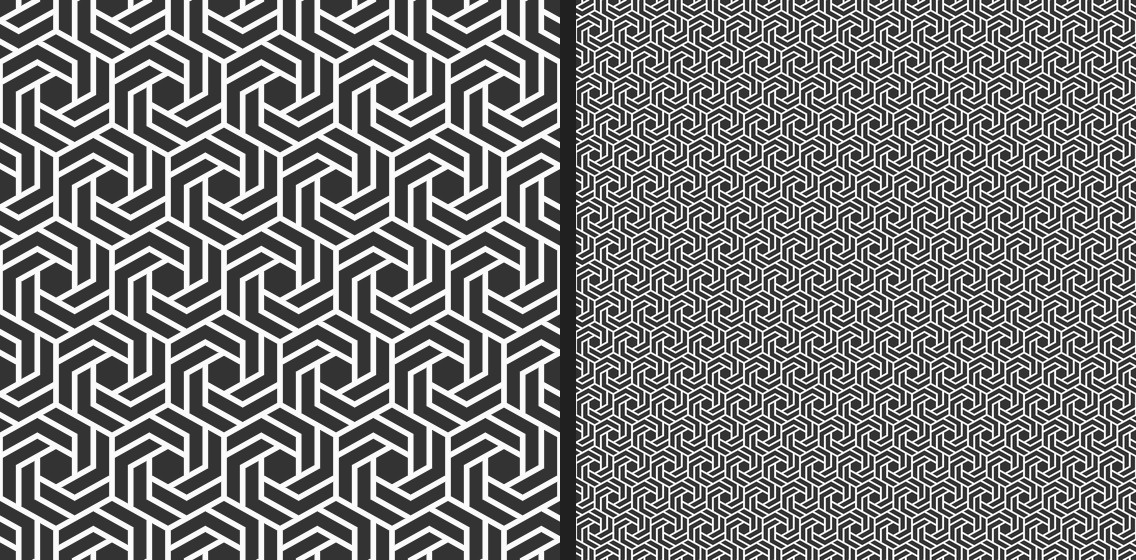
Left: one tile. Right: repeated 3 by 3.
This pattern is drawn by a WebGL 2 fragment shader. Its source:

```glsl
#version 300 es
precision highp float;

#define COLUMNS 5.0
#define ROW_PAIRS 3.0
#define LINE_WIDTH 0.305
#define EDGE_SOFTNESS 0.65
#define INK vec3(0.20)
#define PAPER vec3(0.98)

uniform vec2 u_resolution;
out vec4 fragColor;

const float SQRT3 = 1.7320508;
// Cell size in strip widths: the hexagon has an apothem of three strips.
const vec2 CELL = vec2(6.0, 6.0 * SQRT3);

// Offset from the nearest centre of a hexagonal lattice.
vec2 hexLocal(vec2 p) {
    vec2 a = mod(p, CELL) - 0.5 * CELL;
    vec2 b = mod(p + 0.5 * CELL, CELL) - 0.5 * CELL;
    return dot(a, a) < dot(b, b) ? a : b;
}

// Signed distance to the lines of one hexagon with six bent arms.
float pinwheel(vec2 p) {
    const mat2 turn60 = mat2(0.5, -0.5 * SQRT3, 0.5 * SQRT3, 0.5);
    float halfWidth = 0.5 * LINE_WIDTH;
    float lines = 1e3;
    float outer = 0.0;
    for (int i = 0; i < 6; i++) {
        vec2 next = turn60 * p;
        // Mitred bend between the first and second strip boundary.
        float bend = abs(max(p.x - 1.0, next.x - 2.0)) - halfWidth;
        // The arm starts on the centre line of the preceding arm.
        float start = p.x - next.x - 1.0;
        lines = min(lines, max(bend, start));
        outer = max(outer, p.x);
        p = next;
    }
    return min(lines, abs(outer - 3.0) - halfWidth);
}

void main() {
    vec2 uv = gl_FragCoord.xy / u_resolution;
    vec2 repeats = vec2(COLUMNS, ROW_PAIRS);
    float d = pinwheel(hexLocal(uv * repeats * CELL));

    // Edge blend about one pixel wide
    float soft = EDGE_SOFTNESS * COLUMNS * CELL.x / u_resolution.x;
    float line = 1.0 - smoothstep(-soft, soft, d);
    fragColor = vec4(mix(INK, PAPER, line), 1.0);
}
```
